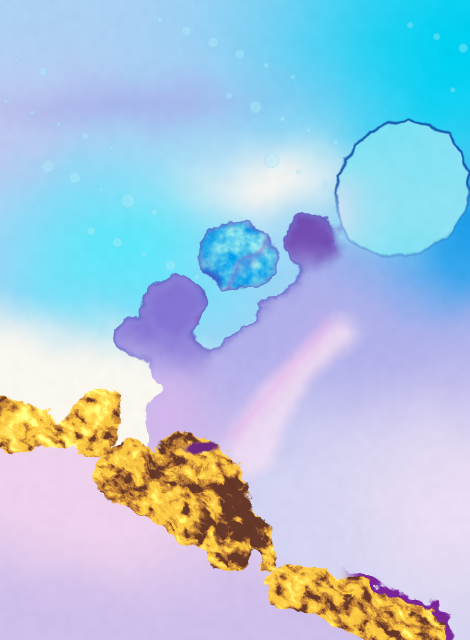
Give the GLSL for this background, as a Shadertoy shader.

```glsl
float hash(vec2 p) {
    return fract(sin(dot(p, vec2(127.1, 311.7))) * 43758.);
}

float noise(vec2 p) {
    vec2 i = floor(p), f = fract(p);
    f = f * f * (3. - 2. * f);
    return mix(mix(hash(i), hash(i + vec2(1, 0)), f.x),
               mix(hash(i + vec2(0, 1)), hash(i + 1.), f.x), f.y);
}

float fbm(vec2 p) {
    float sum = 0., amp = .5;
    for (int i = 0; i < 5; i++) {
        sum += amp * noise(p);
        p = mat2(1.6, 1.2, -1.2, 1.6) * p + 7.3;
        amp *= .5;
    }
    return sum;
}

vec2 warp(vec2 p, float freq) {
    return vec2(fbm(p * freq), fbm(p * freq + 40.)) - .48;
}

// Capsule between ends.xy and ends.zw with radius ra to rb
float capsule(vec2 p, vec4 ends, float ra, float rb) {
    vec2 e = ends.zw - ends.xy, q = p - ends.xy;
    float t = clamp(dot(q, e) / dot(e, e), 0., 1.);
    return length(q - t * e) - mix(ra, rb, t);
}

float smin(float a, float b) {
    float h = max(.02 - abs(a - b), 0.);
    return min(a, b) - h * h * 12.5;
}

// Coverage inside a distance, softened by width
float cover(float d, float width) {
    return 1. - smoothstep(-width, width, d);
}

// Soft pool: centre in xy, radii in zw
float pool(vec2 p, vec4 shape) {
    vec2 q = (p - shape.xy) / shape.zw;
    return exp(-dot(q, q));
}

void wash(inout vec3 c, float r, float g, float b, float amount) {
    c = mix(c, vec3(r, g, b), amount);
}

float goldLeaf(vec2 p) {
    float d = capsule(p, vec4(-.01, .336, .07, .326), .04, .03);
    d = min(d, capsule(p, vec4(.095, .312, .156, .362), .018, .028));
    d = min(d, capsule(p, vec4(.156, .362, .15, .32), .028, .032));
    d = min(d, capsule(p, vec4(.2, .258, .325, .212), .05, .07));
    d = min(d, capsule(p, vec4(.285, .288, .325, .275), .038, .034));
    d = min(d, capsule(p, vec4(.365, .175, .355, .13), .042, .028));
    d = min(d, capsule(p, vec4(.4, .18, .42, .12), .018, .014));
    return min(d, capsule(p, vec4(.46, .085, .66, .015), .04, .036));
}

void mainImage(out vec4 fragColor, in vec2 fragCoord) {
    vec2 p = fragCoord / iResolution.y;
    float px = 1. / iResolution.y, grain = fbm(p * 75.) - .48;
    vec2 flow = warp(p, 6.), soft = p + .09 * flow, torn = p + .03 * warp(p, 32.);

    // Upper wash with cyan pools, lavender veil and cream light
    vec3 col = vec3(.68, .82, .96);
    wash(col, 0., .82, .95, pool(soft, vec4(.72, .94, .29, .24)));
    wash(col, .8, .77, .94, .85 * pool(soft, vec4(.02, .8, .22, .1)));
    wash(col, .67, .65, .9, .65 * pool(soft, vec4(.19, .84, .17, .035)));
    wash(col, .36, .91, .98, .95 * pool(soft, vec4(.18, .61, .19, .15)));
    wash(col, .97, .96, .95, .95 * pool(soft, vec4(.42, .715, .14, .06)));
    wash(col, .98, .97, .94, cover(soft.y + .2 * p.x - .5, .06));

    // Faint droplet rings
    for (float k = 1.; k < 45.; k++) {
        vec2 spot = vec2(.74 * fract(k * .618), .54 + .45 * fract(k * .755));
        float d = length(p - spot) - mix(.003, .013, pow(hash(vec2(k, 8)), 2.));
        wash(col, .72, .94, .98, .35 * cover(d, px));
        wash(col, .42, .75, .93, .35 * cover(abs(d), .0022));
    }

    // Violet body: slanted sheet with ragged lobes
    float sheet = max(dot(torn - vec2(.247, .375), vec2(-.671, .742)), .232 - torn.x);
    float lobes = min(length(torn - vec2(.27, .518)) - .052, length(torn - vec2(.217, .473)) - .038);
    lobes = smin(lobes, length(torn - vec2(.275, .44)) - .045);
    float bay = length(torn - vec2(.485, .622)) - .043;
    float aqua = length(torn - vec2(.371, .6)) - .058;
    float body = smin(smin(max(sheet, torn.y - .615), min(lobes, bay)), aqua);

    vec3 ink = mix(vec3(.83, .83, .95), vec3(.69, .69, .92), smoothstep(.22, .46, soft.y));
    wash(ink, .84, .71, .92, .8 * pool(soft, vec4(.25, .36, .1, .09)));
    wash(ink, .92, .87, .95, .9 * pool(soft, vec4(.72, .22, .15, .17)));
    float streak = capsule(soft, vec4(.52, .48, .4, .31), .025, .045);
    wash(ink, .93, .87, .95, .9 * cover(streak, .022));
    wash(ink, .9, .71, .92, .6 * exp(-70. * capsule(p, vec4(.51, .49, .365, .32), 0., 0.)));
    wash(ink, .36, .7, .94, pool(soft, vec4(.73, .6, .16, .06)));

    // Pigment in the lobes, aqua patch and magenta crease
    wash(ink, .49, .42, .82, .85 * cover(lobes, .025) * smoothstep(.4, .5, soft.y));
    wash(ink, .43, .27, .68, .9 * cover(bay, .015) * smoothstep(.57, .63, soft.y));
    wash(ink, .3 + grain, .78 + .5 * grain, .93, .95 * cover(aqua, .008));
    wash(ink, .17, .32, .78, .8 * pool(torn, vec4(.325, .56, .016, .025)));
    float crease = capsule(torn, vec4(.435, .645, .315, .5), .001, .003);
    wash(ink, .62, .38, .8, .75 * cover(crease, .01));
    float rim = exp(-abs(body) * 230.) * smoothstep(.4, .47, p.y) * cover(p.x - .53, .03);
    wash(ink, .29, .3, .73, .75 * rim);
    float blur = mix(px, .06, smoothstep(.51, .58, p.x));
    col = mix(col, ink, cover(body, blur));

    // Round cell with blue shade and scalloped rim
    vec2 q = p - vec2(.622, .698);
    float a = atan(q.y, q.x), upper = smoothstep(-.05, .03, q.y);
    float cell = length(q) - .106 - .01 * cos(a - .9) - .006 * cos(2. * a - 1.6);
    cell += .004 * abs(sin(a * 11.)) * upper + .012 * (fbm(p * 40.) - .48);
    wash(col, .08, .6, .91, .9 * pool(soft, vec4(.74, .645, .1, .1)));
    vec3 pale = vec3(.53 + .25 * flow.x, .885, .955);
    wash(pale, .87, .87, .95, .8 * pool(soft, vec4(.535, .67, .045, .05)));
    col = mix(col, pale, cover(cell, px));
    wash(col, .05, .29, .65, mix(.25, .9, upper) * cover(abs(cell) - .002, .002));

    // Lilac wash below the leaf
    float above = p.y - .315 + .66 * max(p.x - .14, 0.);
    vec3 lilac = mix(vec3(.81, .75, .92), vec3(.93, .82, .93), smoothstep(.04, .2, soft.y));
    col = mix(col, lilac, cover(above, .025));

    // Gold leaf: violet fringe, crumpled foil, dark creases
    float leaf = goldLeaf(torn + .012 * grain);
    wash(col, .48, .15, .6, cover(leaf - .009, .002) * smoothstep(.53, .57, p.x) * smoothstep(-.02, .01, above));
    float foil = fbm(mat2(.8, .6, -.6, .8) * torn * vec2(55, 90)) + .5 * grain;
    foil += .1 * cover(p.x - .17, .07) - .22 * pool(p, vec4(.385, .19, .045, .08));
    vec3 gold = mix(vec3(.4, .22, .16), vec3(.79, .53, .22), smoothstep(.28, .45, foil));
    wash(gold, .98, .78, .26, smoothstep(.43, .56, foil));
    gold += max(foil - .62, 0.);
    wash(gold, .43, .16, .5, smoothstep(.5, .8, pool(torn, vec4(.315, .298, .045, .015))));
    col = mix(col, gold, cover(leaf, px));
    fragColor = vec4(col + .025 * grain, 1);
}
```
